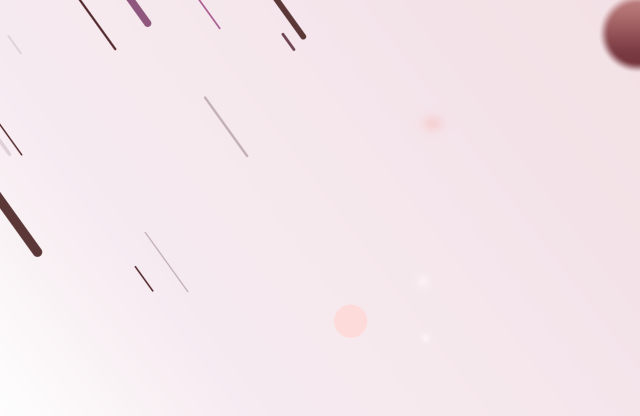
A WebGL 1 fragment shader for this background:

```glsl
precision highp float;

uniform vec2 u_resolution;

const vec2 FALL = vec2(0.584, -0.812);
const vec3 BROWN = vec3(0.355, 0.215, 0.22);
const vec3 UMBER = vec3(0.33, 0.17, 0.18);
const vec3 PLUM = vec3(0.56, 0.34, 0.49);
const vec3 ORCHID = vec3(0.66, 0.35, 0.56);
const vec3 ASH = vec3(0.76, 0.69, 0.71);
const vec3 MIST = vec3(0.875, 0.82, 0.84);
const vec3 PEACH = vec3(0.994, 0.86, 0.855);

// Diagonal wash from white to rose with faint lavender bands
vec3 backdrop(vec2 p) {
    float t = dot(p, vec2(0.8, 0.6));
    vec3 lavender = vec3(0.966, 0.92, 0.942);
    vec3 col = mix(vec3(0.996, 0.994, 0.993), lavender, smoothstep(-0.08, 0.56, t));
    col = mix(col, vec3(0.950, 0.882, 0.902), smoothstep(0.5, 1.85, t));
    float band = cos(6.2832 * (t - 0.52) / 0.74);
    return col + 0.003 * band * vec3(-0.3, -0.4, 1.0) * smoothstep(0.2, 0.5, t);
}

// Coverage of a shape from its signed distance and edge half width
float cover(float d, float soft) {
    return 1.0 - smoothstep(-soft, soft, d);
}

// Round-capped streak ending at its lower right tip
vec3 streak(vec3 col, vec2 p, vec2 tip, float len, float radius, vec3 ink, float px) {
    vec2 q = p - tip;
    float along = clamp(dot(q, FALL), -len, 0.0);
    return mix(col, ink, cover(length(q - FALL * along) - radius, px));
}

vec3 disc(vec3 col, vec2 p, vec2 center, float radius, float soft, vec3 ink) {
    return mix(col, ink, cover(length(p - center) - radius, soft));
}

vec3 glow(vec3 col, vec2 p, vec2 center, vec2 spread, vec3 ink, float strength) {
    vec2 q = (p - center) / spread;
    return mix(col, ink, strength * exp(-dot(q, q)));
}

void main() {
    float px = 0.75 / u_resolution.y;
    vec2 p = gl_FragCoord.xy / u_resolution.y;
    vec3 col = backdrop(p);

    // Pale streaks
    col = streak(col, p, vec2(0.050, 0.872), 0.051, 0.0022, MIST, px);
    col = streak(col, p, vec2(0.023, 0.629), 0.100, 0.0042, MIST, px);
    col = streak(col, p, vec2(0.594, 0.625), 0.173, 0.0029, ASH, px);
    col = streak(col, p, vec2(0.4515, 0.299), 0.175, 0.0016, ASH, px);

    // Purple streaks
    col = streak(col, p, vec2(0.355, 0.944), 0.140, 0.0088, PLUM, px);
    col = streak(col, p, vec2(0.528, 0.932), 0.140, 0.0020, ORCHID, px);
    col = streak(col, p, vec2(0.7065, 0.881), 0.045, 0.0034, mix(BROWN, PLUM, 0.4), px);

    // Dark streaks
    col = streak(col, p, vec2(0.277, 0.882), 0.200, 0.0027, UMBER, px);
    col = streak(col, p, vec2(0.729, 0.912), 0.180, 0.0070, BROWN, px);
    col = streak(col, p, vec2(0.052, 0.628), 0.150, 0.0018, UMBER, px);
    col = streak(col, p, vec2(0.090, 0.394), 0.250, 0.0115, BROWN, px);
    col = streak(col, p, vec2(0.367, 0.301), 0.071, 0.0019, UMBER, px);

    // Soft lights and the flat peach disc
    col = glow(col, p, vec2(1.040, 0.703), vec2(0.025, 0.020), vec3(0.965, 0.80, 0.80), 0.75);
    col = glow(col, p, vec2(1.018, 0.323), vec2(0.016), vec3(1.0, 0.97, 0.98), 0.5);
    col = glow(col, p, vec2(1.024, 0.187), vec2(0.010), vec3(1.0, 0.97, 0.98), 0.7);
    col = disc(col, p, vec2(0.843, 0.228), 0.040, px, PEACH);

    // Blurred maroon ball, lighter at the top
    vec3 maroon = mix(vec3(0.46, 0.21, 0.24), vec3(0.73, 0.48, 0.48), smoothstep(0.845, 1.01, p.y));
    col = disc(col, p, vec2(1.534, 0.920), 0.083, 0.014, maroon);

    gl_FragColor = vec4(col, 1.0);
}
```
